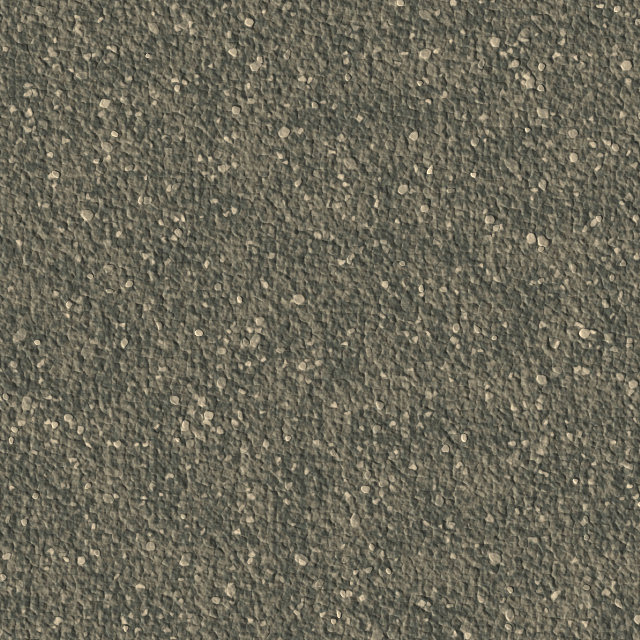
Reproduce this texture procedurally as a Shadertoy shader.

```glsl
// Rough asphalt: dark green-grey binder, taupe grit and scattered pale stone chips in raking light.

const vec3 BINDER = vec3(0.325, 0.330, 0.290);
const vec3 GRIT   = vec3(0.470, 0.445, 0.375);
const vec3 CHIP   = vec3(0.810, 0.740, 0.620);

const float GRAIN_FREQ   = 86.0;   // grains across the canvas
const float CHIP_FREQ    = 31.0;   // cells for larger chips
const float CHIP_CHANCE  = 0.17;
const float PALE_CHANCE  = 0.15;   // share of small grains that are pale
const float RELIEF       = 1.3;    // shading contrast
const float LIGHT_STEP   = 0.002;  // distance over which slope is measured
const vec2  LIGHT_DIR    = vec2(-0.90, -0.43);

vec3 hash3(vec2 cell) {
    vec3 q = fract(cell.xyx * vec3(0.1031, 0.1030, 0.0973));
    q += dot(q, q.yxz + 33.33);
    return fract((q.xxy + q.yzz) * q.zyx);
}

float gradientDot(vec2 cell, vec2 offset) {
    float angle = 6.2832 * hash3(cell + 17.0).x;
    return dot(vec2(cos(angle), sin(angle)), offset);
}

float gradientNoise(vec2 p) {
    vec2 i = floor(p), f = fract(p);
    vec2 u = f * f * f * (f * (f * 6.0 - 15.0) + 10.0);
    float low  = mix(gradientDot(i, f),
                     gradientDot(i + vec2(1, 0), f - vec2(1, 0)), u.x);
    float high = mix(gradientDot(i + vec2(0, 1), f - vec2(0, 1)),
                     gradientDot(i + vec2(1, 1), f - vec2(1, 1)), u.x);
    return mix(low, high, u.y);
}

// Packed round grains: x = dome height, y = pale mask
vec2 grains(vec2 p) {
    vec2 cell = floor(p);
    float nearest = 4.0, pale = 0.0;
    for (int y = -1; y <= 1; y++)
    for (int x = -1; x <= 1; x++) {
        vec2 c = cell + vec2(x, y);
        vec3 h = hash3(c);
        vec2 d = p - c - 0.1 - 0.8 * h.xy;
        float dist2 = dot(d, d);
        nearest = min(nearest, dist2);
        float strength = smoothstep(1.0 - PALE_CHANCE, 1.0, h.z);
        float radius = mix(0.36, 0.56, h.x);
        pale = max(pale, sqrt(strength) * smoothstep(radius, radius - 0.26, sqrt(dist2)));
    }
    return vec2(-nearest, pale);
}

// Sparse larger chips, rotated ellipses: x = dome height, y = pale mask
vec2 chips(vec2 p) {
    vec2 cell = floor(p);
    vec2 result = vec2(0.0);
    for (int y = -1; y <= 1; y++)
    for (int x = -1; x <= 1; x++) {
        vec2 c = cell + vec2(x, y);
        vec3 place = hash3(c + 53.0);
        vec3 form = hash3(c + 131.0);
        if (place.z > CHIP_CHANCE) continue;
        float angle = 6.2832 * form.x;
        vec2 d = p - c - place.xy;
        d = mat2(cos(angle), -sin(angle), sin(angle), cos(angle)) * d;
        d.x *= mix(0.6, 1.0, form.y);
        float r = length(d) / mix(0.13, 0.27, form.z * form.z);
        float body = smoothstep(1.15, 0.75, r);
        result = max(result, body * vec2(1.0 - 0.5 * r * r, mix(0.4, 0.95, form.y)));
    }
    return result;
}

// Surface at p: x = height, y = pale mask
vec2 surface(vec2 p) {
    vec2 warp = vec2(gradientNoise(p * 95.0), gradientNoise(p * 95.0 + 41.0));
    vec2 q = p + 0.006 * warp;
    vec2 grain = grains(q * GRAIN_FREQ);
    vec2 chip = chips((p + 0.003 * warp) * CHIP_FREQ);
    float rough = 0.60 * gradientNoise(p * 60.0)
                + 0.40 * gradientNoise(p * 140.0 + 7.0)
                + 0.15 * gradientNoise(p * 270.0 + 23.0);
    float height = mix(0.9 * grain.x + rough, 0.15 + 0.4 * rough, 0.7 * chip.y)
                 + 0.35 * chip.x;
    return vec2(height, max(grain.y, chip.y));
}

void mainImage(out vec4 fragColor, in vec2 fragCoord) {
    vec2 p = fragCoord / iResolution.y + 3.0;

    // Relief lit from one side
    vec2 here = surface(p);
    float slope = here.x - surface(p + LIGHT_DIR * LIGHT_STEP).x;
    float shade = clamp(1.0 + RELIEF * slope, 0.5, 1.6);

    // Grit shows through the binder in loose patches
    float patches = 0.5 * gradientNoise(p * 14.0) + 0.9 * gradientNoise(p * 75.0 + 11.0)
                  + 0.5 * gradientNoise(p * 170.0 + 29.0);
    float gritAmount = smoothstep(-0.45, 0.45, patches + 0.8 * slope);
    float paleAmount = here.y * (0.85 + 0.4 * gradientNoise(p * 20.0 + 5.0));

    vec3 color = mix(BINDER, GRIT, gritAmount);
    color = mix(color, CHIP, clamp(paleAmount, 0.0, 1.0));
    color *= mix(shade, 1.0, 0.45 * here.y);
    fragColor = vec4(clamp(color, 0.0, 1.0), 1.0);
}
```
